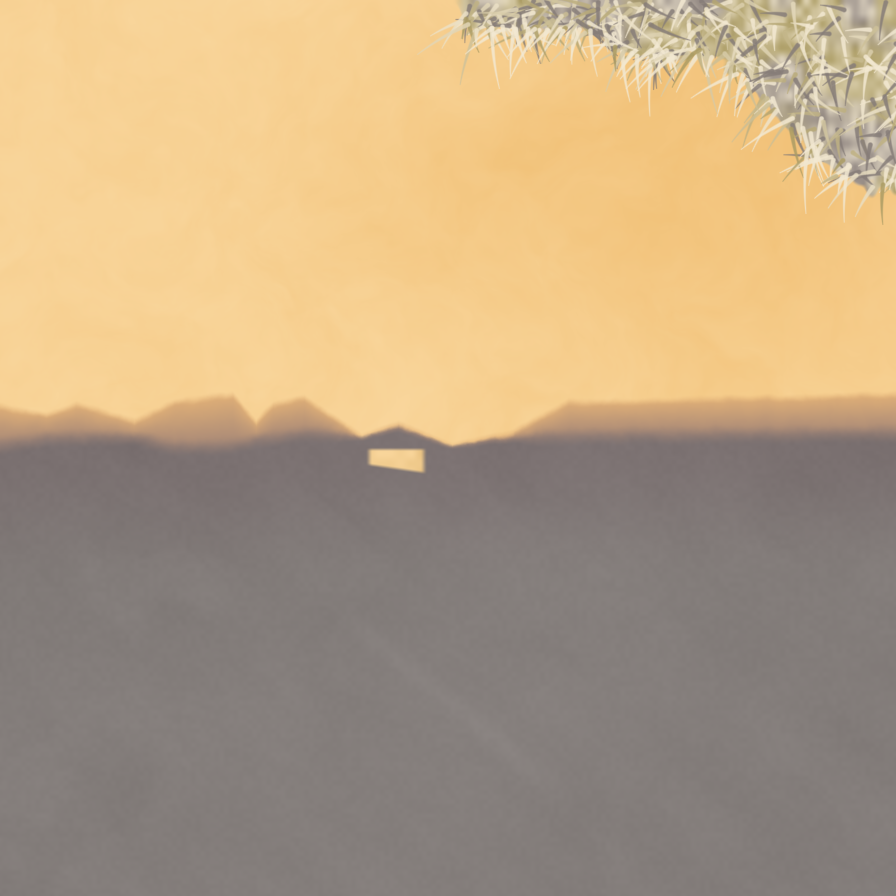
This texture is drawn by a Shadertoy shader. Its source:

```glsl
// Sunlit sand above a jagged soft shadow, with dry grass in the upper right corner.

const vec3 SAND_PALE = vec3(0.975, 0.835, 0.605);
const vec3 SAND_WARM = vec3(0.945, 0.755, 0.465);
const vec3 PENUMBRA_LIT = vec3(0.875, 0.685, 0.465);
const vec3 PENUMBRA_DIM = vec3(0.650, 0.530, 0.465);
const vec3 SHADOW = vec3(0.515, 0.490, 0.480);
const vec3 SHADOW_RIM = vec3(0.480, 0.440, 0.440);
const vec3 GRASS_PALE = vec3(0.950, 0.910, 0.820);
const vec3 GRASS_OLIVE = vec3(0.670, 0.610, 0.390);
const vec3 GRASS_GREY = vec3(0.570, 0.530, 0.510);
const int BLADES = 420;
const int FRINGE_START = 320;

// Shadow skyline knots: x, height of the lit edge, height of the full shadow.
const int KNOTS = 15;
const vec3 SKYLINE[KNOTS] = vec3[KNOTS](
    vec3(0.0, .547, .503), vec3(.052, .538, .510), vec3(.085, .549, .511),
    vec3(.150, .531, .512), vec3(.195, .551, .501), vec3(.260, .560, .503),
    vec3(.286, .529, .508), vec3(.305, .549, .511), vec3(.340, .557, .516),
    vec3(.404, .513, .511), vec3(.445, .527, .521), vec3(.505, .503, .501),
    vec3(.573, .518, .510), vec3(.635, .551, .513), vec3(1.0, .560, .516));

float hash(vec2 p) {
    vec3 q = fract(vec3(p.xyx) * 0.1031);
    q += dot(q, q.yzx + 33.33);
    return fract((q.x + q.y) * q.z);
}

float noise(vec2 p) {
    vec2 i = floor(p), f = fract(p);
    f = f * f * (3.0 - 2.0 * f);
    return mix(mix(hash(i), hash(i + vec2(1, 0)), f.x),
               mix(hash(i + vec2(0, 1)), hash(i + vec2(1, 1)), f.x), f.y);
}

float fbm(vec2 p) {
    float sum = 0.0, amp = 0.5;
    for (int i = 0; i < 5; i++) {
        sum += amp * noise(p);
        p = mat2(1.6, 1.2, -1.2, 1.6) * p + 7.3;
        amp *= 0.5;
    }
    return sum;
}

vec2 skyline(float x) {
    vec2 edge = SKYLINE[0].yz;
    for (int i = 1; i < KNOTS; i++) {
        float t = (x - SKYLINE[i - 1].x) / (SKYLINE[i].x - SKYLINE[i - 1].x);
        edge = mix(edge, SKYLINE[i].yz, clamp(t, 0.0, 1.0));
    }
    return edge;
}

// Depth of the grass mat below the top border.
float matDepth(float x) {
    return 0.035 * smoothstep(0.505, 0.53, x) + 0.03 * smoothstep(0.64, 0.72, x)
         + 0.15 * smoothstep(0.78, 0.97, x);
}

vec3 sandColor(vec2 p) {
    vec2 warp = vec2(fbm(p * 5.0), fbm(p * 5.0 + 19.0));
    float swirl = fbm(p * vec2(9.0, 6.0) + warp * 5.0);
    float grain = fbm(p * 45.0 + warp * 9.0);
    float warmth = 0.75 * smoothstep(0.55, 0.0, length((p - vec2(0.86, 0.84)) * vec2(0.8, 1.2)));
    warmth += 0.22 * smoothstep(0.25, 0.0, length(p - vec2(0.43, 0.78)));
    warmth += 0.1 + 0.55 * (swirl - 0.5) - 0.25 * (grain - 0.5);
    return mix(SAND_PALE, SAND_WARM, warmth);
}

vec3 shadowColor(vec2 p, float rimY) {
    float cloud = fbm(p * 5.0 + fbm(p * 8.0) * 2.0);
    float streak = fbm(mat2(0.78, 0.62, -0.62, 0.78) * p * vec2(9.0, 22.0));
    vec3 col = mix(SHADOW_RIM, SHADOW, smoothstep(0.0, 0.17, rimY - p.y));
    col += 0.035 * (cloud - 0.5) + 0.025 * (streak - 0.5);
    float ridge = abs(p.y - 0.31 + 0.83 * (p.x - 0.39));
    col += 0.016 * smoothstep(0.025, 0.0, ridge) * smoothstep(0.33, 0.43, p.x) * smoothstep(0.66, 0.55, p.x);
    return col + 0.012 * (noise(p * 190.0) - 0.5);
}

vec3 addGrass(vec3 col, vec2 p, float aa) {
    float depth = 1.0 - p.y;
    float edge = matDepth(p.x) + 0.022 * (noise(p * 75.0) - 0.65);
    vec3 tuft = mix(GRASS_GREY, GRASS_OLIVE, smoothstep(0.3, 0.7, noise(p * 24.0)));
    tuft = mix(tuft, GRASS_PALE, 0.75 * noise(p * vec2(110.0, 75.0)));
    col = mix(col, tuft, smoothstep(-0.004, 0.004, edge - depth) * smoothstep(0.505, 0.52, p.x));

    // Interior blades first, then a paler fringe hanging over the sand.
    for (int i = 0; i < BLADES; i++) {
        float id = float(i);
        bool fringe = i >= FRINGE_START;
        float r1 = hash(vec2(id, 1.7)), r2 = hash(vec2(id, 8.3));
        float r3 = hash(vec2(id, 15.1)), r4 = hash(vec2(id, 27.9));
        float x = 1.01 - 0.49 * pow(r1, fringe ? 1.0 : 1.3);
        vec2 root = vec2(x, 1.0 - matDepth(x) * (fringe ? 0.85 + 0.15 * r2 : r2 * 0.95));
        float angle = fringe ? mix(-1.25, 0.45, r3) : mix(-1.8, 1.2, r3);
        float len = fringe ? 0.018 + 0.055 * r4 * r4 : 0.018 + 0.03 * r4;
        vec2 dir = vec2(sin(angle), -cos(angle)), q = p - root;
        float along = clamp(dot(q, dir) / len, 0.0, 1.0);
        vec2 bend = vec2(dir.y, -dir.x) * len * 0.12 * along * (1.0 - along);
        float dist = length(q - dir * along * len - bend);
        float cover = smoothstep(aa, -aa, dist - mix(0.0026, 0.0004, along));
        float tone = hash(vec2(id, 41.3));
        vec3 dry = mix(GRASS_OLIVE, GRASS_PALE, smoothstep(0.1, fringe ? 0.45 : 0.8, tone));
        if (!fringe && tone < 0.25) dry = GRASS_GREY * 0.92;
        col = mix(col, dry, cover * 0.85);
    }
    return col;
}

void mainImage(out vec4 fragColor, in vec2 fragCoord) {
    vec2 p = fragCoord / iResolution.xy;
    float aa = 1.0 / iResolution.y;
    vec2 edge = skyline(p.x) + 0.005 * (fbm(p * 55.0) - 0.5);

    // Lit sand, warm penumbra and full shadow.
    float rise = clamp((p.y - edge.y) / max(edge.x - edge.y, 0.004), 0.0, 1.0);
    vec3 col = mix(PENUMBRA_DIM, PENUMBRA_LIT, rise);
    col = mix(col, sandColor(p), smoothstep(-0.006, 0.005, p.y - edge.x));
    float soft = mix(0.004, 0.012, smoothstep(0.0, 0.03, edge.x - edge.y));
    col = mix(shadowColor(p, edge.y), col, smoothstep(-soft, soft, p.y - edge.y));

    // Small skewed patch of light inside the shadow.
    float across = (p.x - 0.411) / 0.063;
    float sides = smoothstep(-0.003, 0.005, min(p.x - 0.411, 0.474 - p.x));
    float ends = smoothstep(-0.002, 0.003, min(0.499 - p.y, p.y - mix(0.481, 0.472, across)));
    col = mix(col, SAND_PALE - 0.12 * noise(p * 85.0) * vec3(0.5, 0.6, 0.8), sides * ends);

    if (p.x > 0.44 && p.y > 0.68) col = addGrass(col, p, aa);
    fragColor = vec4(clamp(col, 0.0, 1.0), 1.0);
}
```
